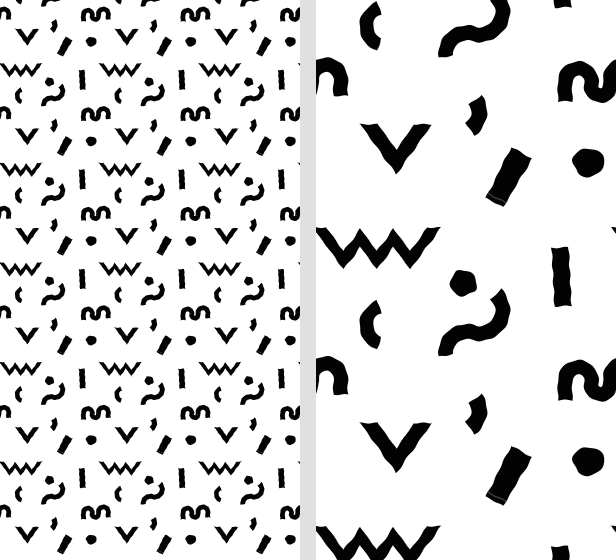
Left, the full canvas; right, a detail of the centre.
A WebGL 1 fragment shader for this pattern:

```glsl
precision highp float;
// Black paper-cut confetti on white: zigzag, V, bars, dots, arcs and squiggles.
// Each motif is a distance function wrapped onto a square tile, so it repeats
// seamlessly; the canvas is 412 units wide and one tile measures 136.75 units.

uniform vec2 u_resolution;

const float TILE = 136.75;
const float PI = 3.14159;

// Offset from the nearest repeat of a motif centre.
vec2 around(vec2 p, vec2 center) {
  return mod(p - center + 0.5 * TILE, TILE) - 0.5 * TILE;
}

vec2 turn(vec2 p, float a) {
  float c = cos(a), s = sin(a);
  return vec2(c * p.x + s * p.y, c * p.y - s * p.x);
}

// Bar whose half width changes along its length.
float bar(vec2 p, vec2 halfSize, float taper) {
  return max(abs(p.x) - halfSize.x - taper * p.y, abs(p.y) - halfSize.y);
}

// Stroked arc with flat ends, centred on direction "mid".
float arc(vec2 p, float radius, float mid, float spread, float halfWidth) {
  p = turn(p, mid);
  p.y = abs(p.y);
  float ends = dot(p, vec2(-sin(spread), cos(spread)));
  return max(abs(length(p) - radius) - halfWidth, ends);
}

// Dot with a slightly lumpy, hand-cut outline.
float dot_(vec2 p, vec2 radii, float phase) {
  float a = atan(p.y, p.x);
  float lump = 0.05 * sin(3.0 * a + phase) + 0.03 * sin(5.0 * a - phase);
  return (length(p / radii) - 1.0 - lump) * radii.y;
}

// Mitred V with its tip at the origin and arms cut flat at the given height.
float chevron(vec2 p, float slope, float halfWidth, float height) {
  float d = abs(p.y + slope * abs(p.x)) / sqrt(1.0 + slope * slope);
  return max(d - halfWidth, -p.y - height);
}

// Three valleys: the middle one at x = 0, the others mirrored beside it.
float zigzag(vec2 p) {
  float x = abs(p.x);
  return chevron(vec2(min(x, abs(x - 15.2)), p.y), 1.35, 2.5, 15.0);
}

// Two humps and a dip between two straight legs.
float wave(vec2 p) {
  float w = 3.3;
  float d = arc(p - vec2(-10.4, 0.0), 6.0, -PI / 2.0, 1.65, w);
  d = min(d, arc(p - vec2(-0.1, 2.0), 4.3, PI / 2.0, 1.7, w));
  d = min(d, arc(p - vec2(10.9, -1.0), 6.7, -PI / 2.0, 1.65, w));
  d = min(d, bar(p - vec2(-16.4, 4.0), vec2(w, 5.0), 0.0));
  d = min(d, bar(p - vec2(-4.4, 1.0), vec2(w, 1.6), 0.0));
  d = min(d, bar(p - vec2(4.2, 0.5), vec2(w, 2.0), 0.0));
  return min(d, bar(p - vec2(17.6, 2.3), vec2(w, 4.2), 0.0));
}

// Two tangent arcs that bend in opposite directions.
float hook(vec2 p) {
  float upper = arc(p - vec2(3.0, -9.5), 10.5, 0.59, 1.38, 3.4);
  float lower = arc(p - vec2(-3.0, 9.5), 9.4, -2.24, 1.07, 3.4);
  return min(upper, lower);
}

void main() {
  // Units from the top left, y downwards, starting at a zigzag's top edge.
  float unitsPerPixel = 412.0 / u_resolution.x;
  vec2 p = vec2(gl_FragCoord.x, u_resolution.y - gl_FragCoord.y) * unitsPerPixel;
  p.y -= 87.0;

  // Tile-periodic wobble for uneven scissor edges.
  vec2 phase = p * 2.0 * PI / TILE;
  p += 0.25 * sin(phase.yx * vec2(17.0, 19.0) + vec2(0.7, 2.1));

  // Angular motifs
  vec2 slanted = turn(around(p, vec2(88.5, 114.0)), 0.5);
  float d = zigzag(around(p, vec2(28.5, 15.0)));
  d = min(d, chevron(around(p, vec2(37.3, 106.8)), 1.4, 3.3, 17.3));
  d = min(d, bar(turn(around(p, vec2(113.0, 22.6)), -0.05), vec2(3.9, 13.4), 0.0));
  d = min(d, bar(slanted, vec2(5.0, 13.0), -0.04));

  // Dots
  d = min(d, dot_(around(p, vec2(68.0, 25.5)), vec2(6.1, 5.9), 1.0));
  d = min(d, dot_(around(p, vec2(125.3, 107.0)), vec2(7.2, 6.5), 2.6));

  // Curved motifs
  d = min(d, arc(around(p, vec2(32.4, 44.7)), 8.8, PI, 1.24, 3.1));
  d = min(d, arc(around(p, vec2(66.1, 83.9)), 9.2, 0.18, 0.84, 3.6));
  d = min(d, hook(around(p, vec2(72.5, 47.5))));
  d = min(d, wave(around(p, vec2(131.0, 70.0))));

  // Ink with a faint scratch across the foot of the slanted bar
  float ink = clamp(0.5 - d / unitsPerPixel, 0.0, 1.0);
  float scratch = 1.0 - smoothstep(0.1, 0.7, abs(slanted.y - 10.6));
  ink *= 1.0 - 0.2 * scratch * step(abs(slanted.x), 6.0);
  gl_FragColor = vec4(vec3(mix(1.0, 0.01, ink)), 1.0);
}
```
